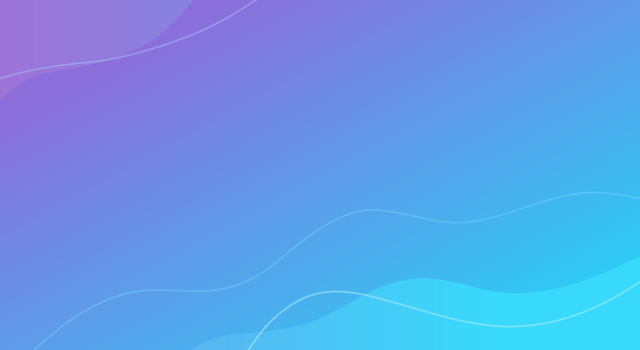
A Shadertoy shader for this background:

```glsl
const float ASPECT = 1.829;
const float LINE_HALF_WIDTH = 0.0024;

// Curve knots: x, height, slope
const vec3 CORNER_EDGE[8] = vec3[8](
    vec3(0.0, 0.712, 1.0), vec3(0.095, 0.781, 0.4),
    vec3(0.155, 0.795, 0.2), vec3(0.214, 0.806, 0.2),
    vec3(0.345, 0.84, 0.42), vec3(0.429, 0.881, 0.6),
    vec3(0.488, 0.929, 1.0), vec3(0.552, 1.0, 1.35));
const vec3 CORNER_LINE[8] = vec3[8](
    vec3(0.0, 0.776, 0.29), vec3(0.095, 0.8, 0.2),
    vec3(0.179, 0.814, 0.13), vec3(0.262, 0.823, 0.13),
    vec3(0.333, 0.834, 0.21), vec3(0.429, 0.859, 0.29),
    vec3(0.571, 0.91, 0.44), vec3(0.731, 1.0, 0.68));
const vec3 UPPER_LINE[8] = vec3[8](
    vec3(0.098, 0.0, 0.95), vec3(0.429, 0.171, 0.04),
    vec3(0.564, 0.168, 0.0), vec3(0.786, 0.248, 0.83),
    vec3(1.064, 0.4, 0.0), vec3(1.305, 0.364, 0.0),
    vec3(1.695, 0.45, 0.0), vec3(1.829, 0.433, -0.2));
const vec3 WAVE_EDGE[8] = vec3[8](
    vec3(0.543, 0.0, 0.65), vec3(0.595, 0.027, 0.4),
    vec3(0.679, 0.046, 0.08), vec3(0.845, 0.067, 0.22),
    vec3(1.024, 0.148, 0.57), vec3(1.21, 0.205, 0.0),
    vec3(1.471, 0.162, 0.0), vec3(1.829, 0.269, 0.52));
const vec3 LOWER_LINE[8] = vec3[8](
    vec3(0.71, 0.0, 1.5), vec3(0.762, 0.069, 1.1),
    vec3(0.821, 0.121, 0.72), vec3(0.96, 0.167, 0.0),
    vec3(1.143, 0.131, -0.27), vec3(1.298, 0.088, -0.23),
    vec3(1.457, 0.067, 0.0), vec3(1.829, 0.195, 0.68));

// Hermite curve, continued straight past both ends
float curveHeight(float x, vec3 knots[8]) {
    vec3 a = knots[0], b = knots[1];
    for (int i = 1; i < 7; i++) {
        if (x > knots[i].x) { a = knots[i]; b = knots[i + 1]; }
    }
    float span = b.x - a.x;
    float u = clamp((x - a.x) / span, 0.0, 1.0);
    float y = mix(a.y, b.y, u * u * (3.0 - 2.0 * u));
    y += span * u * (1.0 - u) * (a.z * (1.0 - u) - b.z * u);
    return y + a.z * min(x - a.x, 0.0) + b.z * max(x - b.x, 0.0);
}

// Approximate signed distance, positive above the curve
float curveDistance(vec2 p, vec3 knots[8]) {
    const float STEP = 0.002;
    float slope = (curveHeight(p.x + STEP, knots)
                 - curveHeight(p.x - STEP, knots)) / (2.0 * STEP);
    return (p.y - curveHeight(p.x, knots)) / sqrt(1.0 + slope * slope);
}

float fillMask(float d, float pixel) {
    return clamp(0.5 + d / pixel, 0.0, 1.0);
}

float lineMask(float d, float pixel) {
    return fillMask(LINE_HALF_WIDTH - abs(d), pixel);
}

void mainImage(out vec4 fragColor, in vec2 fragCoord) {
    vec2 uv = fragCoord / iResolution.xy;
    vec2 p = uv * vec2(ASPECT, 1.0);
    float pixel = 1.0 / iResolution.y;

    // Diagonal backdrop
    float diagonal = 0.5 * (uv.x + 1.0 - uv.y);
    float blend = clamp((diagonal - 0.17) / 0.69, 0.0, 1.0);
    vec3 color = mix(vec3(0.55, 0.43, 0.86), vec3(0.18, 0.79, 0.96), blend);

    // Upper corner shape and its line
    vec3 cornerColor = mix(vec3(0.62, 0.455, 0.85), vec3(0.53, 0.51, 0.87),
                           clamp(uv.x / 0.29, 0.0, 1.0));
    color = mix(color, cornerColor, fillMask(curveDistance(p, CORNER_EDGE), pixel));
    color = mix(color, vec3(0.65, 0.75, 0.97),
                0.5 * lineMask(curveDistance(p, CORNER_LINE), pixel));

    // Faint line above the wave
    color = mix(color, vec3(0.5, 0.85, 1.0),
                0.36 * lineMask(curveDistance(p, UPPER_LINE), pixel));

    // Bright wave and its line
    vec3 waveColor = mix(vec3(0.35, 0.71, 0.94), vec3(0.22, 0.85, 0.985),
                         clamp((uv.x - 0.3) / 0.46, 0.0, 1.0));
    color = mix(color, waveColor, fillMask(-curveDistance(p, WAVE_EDGE), pixel));
    color = mix(color, vec3(0.65, 0.92, 1.0),
                0.6 * lineMask(curveDistance(p, LOWER_LINE), pixel));

    fragColor = vec4(color, 1.0);
}
```
